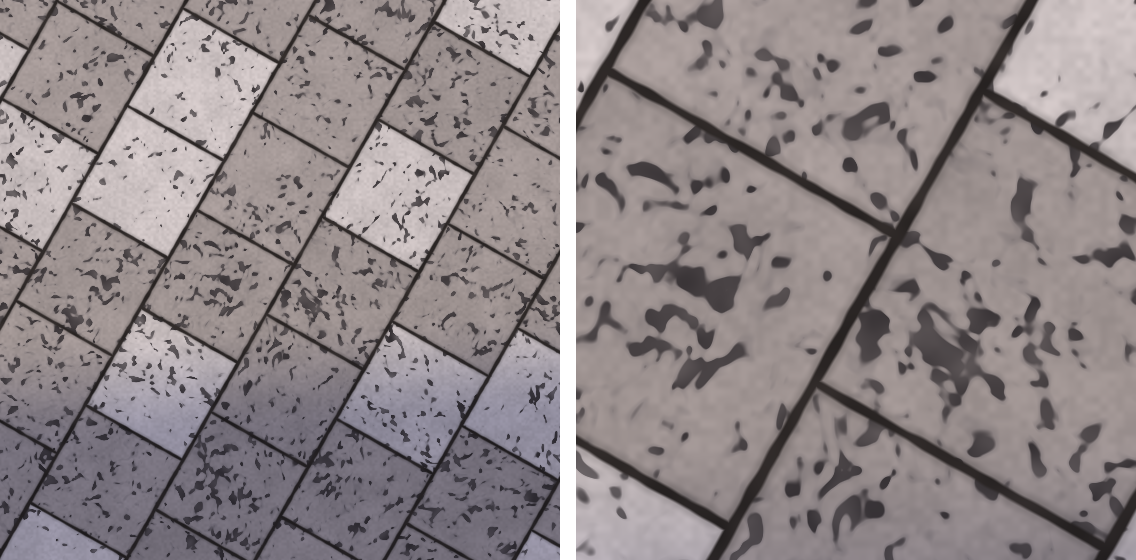
Left: the whole. Right: its middle third, enlarged.
Give the GLSL for this texture, as a Shadertoy shader.

```glsl
// Speckled granite paving in a slanted running bond, with a soft blue shadow below.

float hash(vec2 p) {
    return fract(sin(dot(p, vec2(127.1, 311.7))) * 43758.5453);
}

float noise(vec2 p) {
    vec2 i = floor(p), f = fract(p);
    f = f * f * (3.0 - 2.0 * f);
    return mix(mix(hash(i), hash(i + vec2(1, 0)), f.x),
               mix(hash(i + vec2(0, 1)), hash(i + vec2(1, 1)), f.x), f.y);
}

mat2 rotation(float angle) {
    float c = cos(angle), s = sin(angle);
    return mat2(c, -s, s, c);
}

bool residue(float value, float period, float target) {
    return abs(mod(value, period) - target) < 0.5;
}

// Interleaved modular lattices scatter the pale stones.
bool isPale(vec2 cell) {
    float band = cell.x + 2.0 * cell.y;
    return residue(band, 5.0, 1.0)
        || (residue(band, 11.0, 10.0) && abs(cell.x - 3.5) > 1.0)
        || residue(cell.x + 5.0 * cell.y, 17.0, 5.0);
}

void mainImage(out vec4 fragColor, in vec2 fragCoord) {
    vec2 uv = fragCoord / iResolution.y;
    float pixel = 1.0 / iResolution.y;

    // Slanted grid; every other column slides by half a stone
    const float stoneSize = 0.2005;
    vec2 down = vec2(uv.x, 1.0 - uv.y);
    vec2 grid = vec2(dot(down, vec2(0.8687, 0.4953)) - 0.0892,
                     dot(down, vec2(-0.4953, 0.8687)) - 0.0514) / stoneSize;
    float column = floor(grid.x);
    grid.y += 0.5 * (1.0 - mod(column, 2.0));
    vec2 cell = floor(grid), local = fract(grid);
    float seed = hash(cell + 7.3);
    float pale = isPale(cell) ? 1.0 : 0.0;

    // Stone body with faint clouds and grain
    vec3 color = mix(vec3(0.635, 0.59, 0.582), vec3(0.79, 0.75, 0.75), pale);
    color *= 0.97 + 0.06 * seed;
    color *= 0.96 + 0.08 * noise(uv * 24.0 + seed * 50.0);
    color *= 0.96 + 0.08 * noise(uv * 210.0);

    // Clustered mineral flecks, turned differently in each stone
    vec2 p = rotation(seed * 6.28) * uv + seed * 37.0;
    p += 0.012 * (vec2(noise(p * 45.0), noise(p * 45.0 + 31.0)) - 0.5);
    float fleck = 0.6 * noise(p * vec2(110.0, 65.0))
                + 0.4 * noise(rotation(0.9) * p * vec2(190.0, 130.0) + 17.0)
                + 0.3 * (noise(p * 22.0 + 5.0) - 0.5) - 0.03 * pale;
    float mottle = smoothstep(0.48, 0.68, fleck) * mix(0.24, 0.10, pale);
    color = mix(color, vec3(0.36, 0.34, 0.36), mottle);
    float tone = 0.55 + 0.45 * noise(p * 60.0 + 9.0);
    color = mix(color, vec3(0.21, 0.19, 0.20), smoothstep(0.63, 0.72, fleck) * tone);

    // Dark joints with slightly worn edges
    vec2 edge = min(local, 1.0 - local) * stoneSize;
    edge += 0.0014 * (noise(uv * 85.0) - 0.5);
    float gap = min(edge.x - 0.0032, edge.y - 0.0027);
    float soft = max(0.0012, pixel);
    color *= mix(0.86, 1.0, smoothstep(0.0, 0.006, gap));
    vec3 jointColor = vec3(0.17, 0.15, 0.145) * (0.85 + 0.4 * noise(uv * 60.0));
    color = mix(color, jointColor, 1.0 - smoothstep(-soft, soft, gap));

    // Shadow falling across the lower part
    float shadow = smoothstep(0.57, 0.78, down.y + 0.06 * (uv.x - 0.4));
    color *= mix(vec3(1.0), vec3(0.73, 0.75, 0.84), shadow);

    fragColor = vec4(color, 1.0);
}
```
